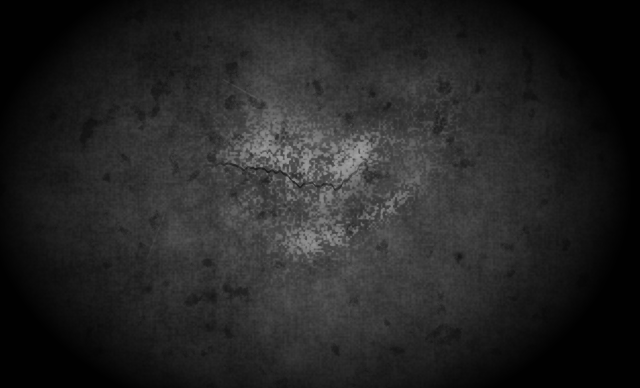
Write a WebGL 1 fragment shader that draws this texture.

```glsl
precision highp float;
// Dark weathered concrete wall with a soft central light, pale flaking and a hairline crack.

#define LIGHT_CENTER vec2(0.482, 0.515)
#define LIGHT_RADIUS vec2(0.475, 0.59)
#define LIGHT_PEAK 0.305
#define FALLOFF 1.8
#define MOTTLE 0.75
#define GRAIN 0.40
#define FLAKE_GAIN 0.21
#define CRACK_WIDTH 0.0026
#define CRACK_DEPTH 0.50

uniform vec2 u_resolution;

float hash(vec2 p) {
  vec3 h = fract(vec3(p.xyx) * 0.1031);
  h += dot(h, h.yzx + 33.33);
  return fract((h.x + h.y) * h.z);
}

float noise(vec2 p) {
  vec2 cell = floor(p), f = fract(p);
  f = f * f * (3.0 - 2.0 * f);
  float low = mix(hash(cell), hash(cell + vec2(1.0, 0.0)), f.x);
  float high = mix(hash(cell + vec2(0.0, 1.0)), hash(cell + 1.0), f.x);
  return mix(low, high, f.y);
}

float fbm(vec2 p) {
  float sum = 0.0, amp = 0.5;
  for (int i = 0; i < 6; i++) {
    sum += amp * noise(p);
    p = mat2(0.8, 0.6, -0.6, 0.8) * p * 2.03 + 17.3;
    amp *= 0.55;
  }
  return sum / 1.08;
}

// Soft elliptical patch, tilted by an angle
float patchAt(vec2 p, vec2 center, vec2 radius, float angle) {
  vec2 d = p - center;
  float c = cos(angle), s = sin(angle);
  d = vec2(c * d.x + s * d.y, c * d.y - s * d.x) / radius;
  return exp(-dot(d, d));
}

float scratch(vec2 p, vec2 a, vec2 b) {
  vec2 ab = b - a;
  float t = clamp(dot(p - a, ab) / dot(ab, ab), 0.0, 1.0);
  return 1.0 - smoothstep(0.0008, 0.0035, length(p - a - t * ab));
}

// Crack sags from the left, then climbs to the right
float crackHeight(float x) {
  float wobble = 0.020 * (noise(vec2(x * 45.0, 3.0)) - 0.5)
               + 0.010 * (noise(vec2(x * 160.0, 8.0)) - 0.5);
  return 0.570 - 0.056 * smoothstep(0.40, 0.51, x) + 1.5 * max(0.0, x - 0.522) + wobble;
}

float crack(vec2 uv) {
  float steep = mix(1.1, 1.45, smoothstep(0.51, 0.53, uv.x));
  float d = abs(uv.y - crackHeight(uv.x)) / steep;
  float ends = smoothstep(0.31, 0.37, uv.x) * (1.0 - smoothstep(0.56, 0.60, uv.x));
  float strength = mix(1.0, 0.55, smoothstep(0.51, 0.55, uv.x));
  return (1.0 - smoothstep(CRACK_WIDTH * 0.4, CRACK_WIDTH * 1.7, d)) * ends * strength;
}

void main() {
  vec2 uv = gl_FragCoord.xy / u_resolution;
  vec2 p = vec2(uv.x * 1.65, uv.y);

  // Surface noise at several scales
  float clouds = fbm(p * 4.0 + 5.0);
  float stains = fbm(p * 13.0 + 31.0);
  float fine = noise(p * 190.0) * 0.6 + noise(p * 105.0 + 9.0) * 0.4;
  float weave = noise(p * vec2(35.0, 230.0)) + noise(p * vec2(230.0, 18.0)) - 1.0;

  // Light falling off to black edges
  float r = length((uv - LIGHT_CENTER) / LIGHT_RADIUS);
  float light = LIGHT_PEAK * max(0.0, 1.0 - pow(r, FALLOFF) / 1.12);
  float tone = 1.0 + MOTTLE * (clouds - 0.5) + 0.55 * (stains - 0.5);
  tone += GRAIN * (fine - 0.5) + 0.10 * weave;

  // Broad dark stains and small pits
  vec2 bent = p + 0.05 * (vec2(stains, clouds) - 0.5);
  float dark = 0.30 * patchAt(bent, vec2(0.94, 0.86), vec2(0.10, 0.06), 0.3);
  dark += 0.24 * patchAt(bent, vec2(0.99, 0.73), vec2(0.28, 0.06), -0.1);
  dark += 0.16 * patchAt(bent, vec2(0.46, 0.82), vec2(0.15, 0.10), 0.0);
  dark += 0.45 * patchAt(bent, vec2(0.535, 0.234), vec2(0.016), 0.0);
  dark += 0.45 * patchAt(bent, vec2(0.386, 0.246), vec2(0.016, 0.010), -0.3);
  dark += 0.28 * patchAt(bent, vec2(0.535, 0.152), vec2(0.018), 0.0);
  dark += 0.35 * patchAt(bent, vec2(1.18, 0.350), vec2(0.014, 0.009), 0.0);
  dark += 0.35 * smoothstep(0.62, 0.78, fbm(p * 22.0 + 70.0));
  tone *= 1.0 - min(dark, 0.75);

  // Pale flaking around the middle
  float flakes = patchAt(bent, vec2(0.735, 0.565), vec2(0.15, 0.12), -0.3);
  flakes += 0.75 * patchAt(bent, vec2(0.93, 0.610), vec2(0.11, 0.065), 0.7);
  flakes += 0.95 * patchAt(bent, vec2(0.975, 0.455), vec2(0.115, 0.030), 0.6);
  flakes += 0.60 * patchAt(bent, vec2(0.80, 0.370), vec2(0.10, 0.055), 0.3);
  flakes += 0.30 * patchAt(bent, vec2(1.12, 0.680), vec2(0.08, 0.10), 0.0);
  flakes = min(flakes, 1.1);
  float speck = smoothstep(0.46, 0.68, fine * 0.55 + stains * 0.45 + 0.06 * flakes);
  float value = light * tone + FLAKE_GAIN * flakes * speck * (0.5 + stains);

  // Hairline crack and faint scratches
  value *= 1.0 - CRACK_DEPTH * crack(uv);
  value += 0.045 * scratch(p, vec2(0.575, 0.795), vec2(0.665, 0.745));
  value += 0.030 * scratch(p, vec2(0.380, 0.335), vec2(0.425, 0.450));

  gl_FragColor = vec4(vec3(clamp(value + 0.004, 0.0, 1.0)), 1.0);
}
```
